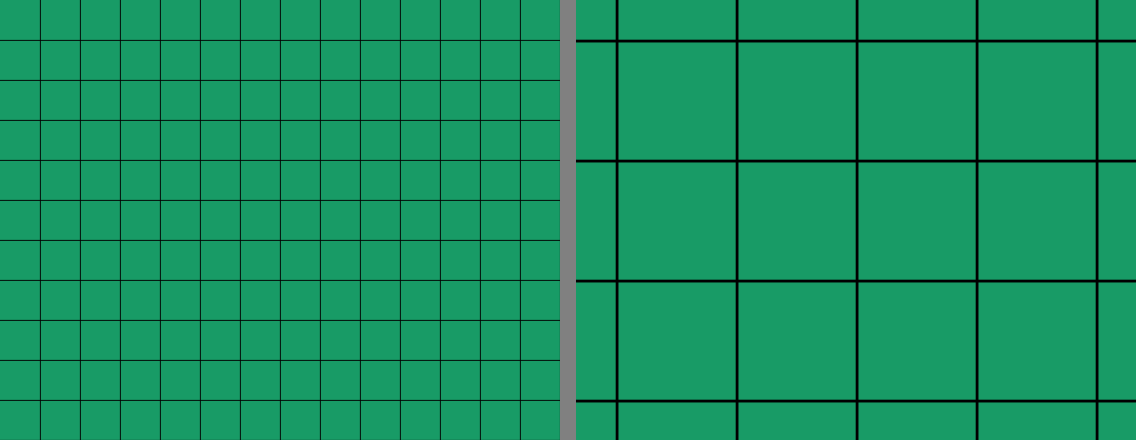
Left, the full canvas; right, a detail of the centre.
This pattern is drawn by a Shadertoy shader. Its source:

```glsl
// A flat green sheet ruled into square cells by thin black lines.
// Each line is a repeated band whose exact pixel coverage gives the
// smooth edge; only inner lines are drawn, so the border stays plain.

const float COLUMNS = 14.0;         // cells across the canvas width
const float LINE_WIDTH = 0.0233;    // in cells
const float LINE_OFFSET = 0.0090;   // shift right and down, in cells
const vec3 SHEET_COLOR = vec3(0.094, 0.608, 0.400);
const vec3 LINE_COLOR = vec3(0.0);

// Share of a pixel, per axis, covered by the nearest grid line.
vec2 lineCoverage(vec2 cellPos, float pixelSize) {
    vec2 index = max(round(cellPos - LINE_OFFSET), 1.0);
    vec2 offset = cellPos - index - LINE_OFFSET;
    vec2 right = min(offset + 0.5 * pixelSize, 0.5 * LINE_WIDTH);
    vec2 left = max(offset - 0.5 * pixelSize, -0.5 * LINE_WIDTH);
    return clamp((right - left) / pixelSize, 0.0, 1.0);
}

void mainImage(out vec4 fragColor, in vec2 fragCoord) {
    // Square cells counted from the upper left corner.
    float pixelSize = COLUMNS / iResolution.x;
    vec2 fromTopLeft = vec2(fragCoord.x, iResolution.y - fragCoord.y);
    vec2 cover = lineCoverage(fromTopLeft * pixelSize, pixelSize);

    // Union of the vertical and horizontal lines.
    float ink = 1.0 - (1.0 - cover.x) * (1.0 - cover.y);
    fragColor = vec4(mix(SHEET_COLOR, LINE_COLOR, ink), 1.0);
}
```
